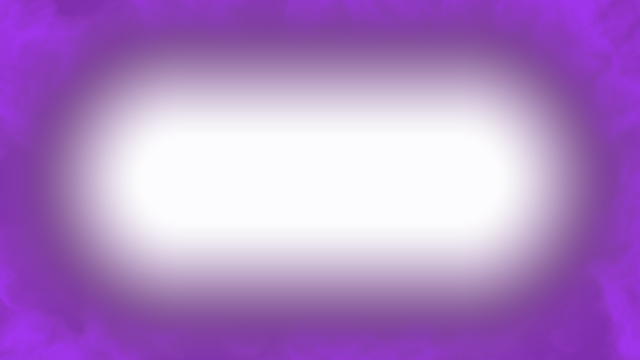
Write a WebGL 2 fragment shader that draws this background.

```glsl
#version 300 es
precision highp float;
// Soft white capsule of light framed by violet, veined plasma clouds.

#define CORE_HALF_LENGTH 0.38
#define GLOW_INNER 0.10
#define GLOW_OUTER 0.44
#define CLOUD_SCALE 5.5
#define WARP 0.55
#define OCTAVES 6

uniform vec2 u_resolution;
out vec4 fragColor;

const vec3 WHITE = vec3(0.99, 0.99, 0.995);
const vec3 MAUVE = vec3(0.47, 0.28, 0.55);
const vec3 VIOLET = vec3(0.57, 0.20, 0.79);
const vec3 SHADOW = vec3(0.46, 0.17, 0.62);
const vec3 ELECTRIC = vec3(0.65, 0.21, 0.98);
const vec3 PINK = vec3(0.88, 0.28, 0.86);

float hash(vec2 p) {
    vec3 q = fract(vec3(p.xyx) * 0.1031);
    q += dot(q, q.yzx + 33.33);
    return fract((q.x + q.y) * q.z);
}

float valueNoise(vec2 p) {
    vec2 cell = floor(p);
    vec2 f = fract(p);
    f = f * f * (3.0 - 2.0 * f);
    float low = mix(hash(cell), hash(cell + vec2(1.0, 0.0)), f.x);
    float high = mix(hash(cell + vec2(0.0, 1.0)), hash(cell + 1.0), f.x);
    return mix(low, high, f.y);
}

// x: smooth clouds, y: thin ridged veins, both about 0 to 1
vec2 plasma(vec2 p) {
    vec2 sum = vec2(0.0);
    float amplitude = 0.5;
    mat2 turn = mat2(1.6, 1.2, -1.2, 1.6);
    for (int i = 0; i < OCTAVES; i++) {
        float n = valueNoise(p);
        sum += amplitude * vec2(n, 1.0 - abs(2.0 * n - 1.0));
        p = turn * p + 7.3;
        amplitude *= 0.5;
    }
    return sum;
}

float capsuleDistance(vec2 p) {
    return length(vec2(max(abs(p.x) - CORE_HALF_LENGTH, 0.0), p.y));
}

void main() {
    vec2 p = (gl_FragCoord.xy - 0.5 * u_resolution) / u_resolution.y;
    float d = capsuleDistance(p);

    // Violet deepens away from the light
    vec3 color = mix(MAUVE, VIOLET, smoothstep(0.30, 0.62, d));

    // Warped clouds and veins, strongest in the corners
    vec2 q = p * CLOUD_SCALE + 20.0;
    vec2 warp = vec2(plasma(q).x, plasma(q + 11.7).x) - 0.5;
    vec2 clouds = plasma(q + 2.0 * WARP * warp);
    float density = 0.55 * clouds.x + 0.45 * clouds.y;
    float edge = smoothstep(0.36, 0.62, d);
    color = mix(color, SHADOW, 0.65 * edge * smoothstep(0.58, 0.38, density));
    color = mix(color, ELECTRIC, 0.85 * edge * smoothstep(0.52, 0.74, density));
    color = mix(color, PINK, 0.8 * edge * smoothstep(0.69, 0.82, density));

    // Central light
    float light = 1.0 - smoothstep(GLOW_INNER, GLOW_OUTER, d);
    fragColor = vec4(mix(color, WHITE, light), 1.0);
}
```
